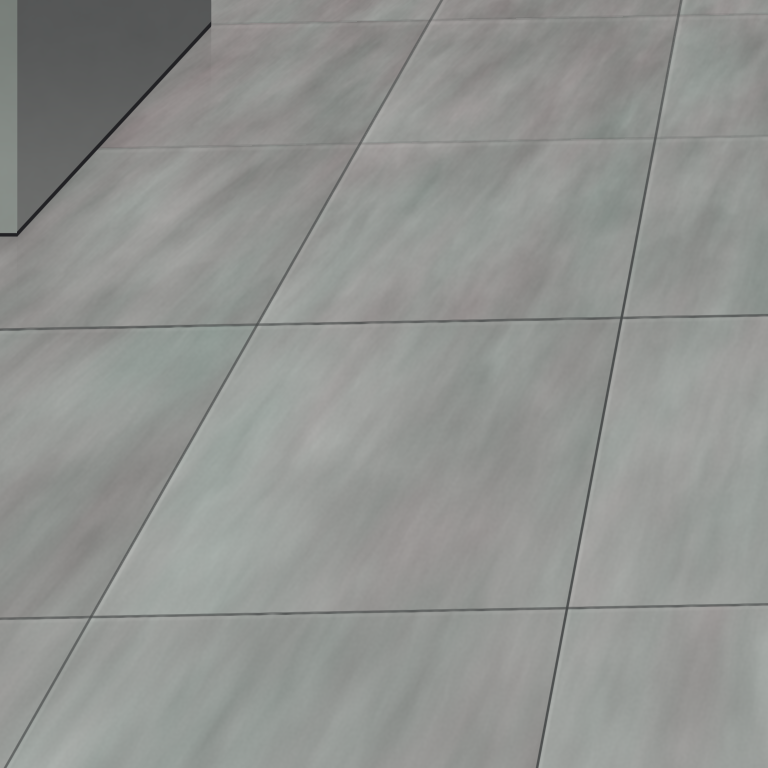
Reproduce this texture procedurally as a WebGL 2 fragment shader.

```glsl
#version 300 es
precision highp float;

#define VANISH vec2(1.041, 1.819)
#define TILT 0.0188
#define COLUMN_WIDTH 0.3863
#define ROW_SCALE 5.236
#define GRID_SHIFT vec2(1.488, -3.262)
#define JOINT_HALF_WIDTH 0.0016
#define STREAK_CONTRAST 0.115
#define STONE vec3(0.585, 0.595, 0.583)
#define JOINT_COLOR vec3(0.27, 0.28, 0.28)
#define CABINET_CORNER vec2(0.0225, 0.692)
#define CABINET_RIGHT 0.275
#define CABINET_SLOPE 1.083

uniform vec2 u_resolution;
out vec4 fragColor;

vec2 hash2(vec2 p) {
    p = vec2(dot(p, vec2(127.1, 311.7)), dot(p, vec2(269.5, 183.3)));
    return fract(sin(p) * 43758.547);
}

float gradientNoise(vec2 p) {
    vec2 cell = floor(p), f = p - cell;
    vec2 w = f * f * f * (f * (f * 6.0 - 15.0) + 10.0);
    float corner[4];
    for (int i = 0; i < 4; i++) {
        vec2 o = vec2(i & 1, i >> 1);
        corner[i] = dot(hash2(cell + o) * 2.0 - 1.0, f - o);
    }
    return mix(mix(corner[0], corner[1], w.x), mix(corner[2], corner[3], w.x), w.y);
}

float fbm(vec2 p) {
    float sum = 0.0, amplitude = 0.6;
    for (int i = 0; i < 4; i++) {
        sum += amplitude * gradientNoise(p);
        p = p * 2.03 + 17.3;
        amplitude *= 0.52;
    }
    return sum;
}

// Brushed stone, shifted and shaded anew on each tile
vec3 stoneColor(vec2 tile, vec2 local, vec2 canvas) {
    vec2 seed = hash2(tile + 3.7);
    vec2 q = local + seed * 40.0;
    q.x -= 0.16 * local.y;
    float clouds = fbm(q * vec2(2.6, 1.7));
    float streaks = fbm(q * vec2(8.0, 1.5) + 0.7 * clouds);
    float fine = fbm(q * vec2(24.0, 6.0));
    float tone = clouds + 0.9 * streaks + 0.35 * fine;
    float tint = fbm(q * vec2(4.0, 1.2) + 91.0);

    vec3 color = STONE + STREAK_CONTRAST * tone;
    color += 0.025 * (seed.x - 0.5);
    color += 0.045 * (0.5 - local.x);
    color += 0.055 * (0.45 - canvas.y);
    float warmth = tint * 0.07 + 0.022 * smoothstep(0.4, 1.0, canvas.y - 0.3 * canvas.x);
    return color + warmth * vec3(0.35, -0.55, -0.3);
}

float lineMask(float dist, float halfWidth, float pixel) {
    return 1.0 - smoothstep(halfWidth - pixel, halfWidth + pixel, dist);
}

vec3 floorColor(vec2 p, float pixel) {
    // Perspective from canvas to tile grid
    float depth = VANISH.y - p.y + TILT * (p.x - VANISH.x);
    vec2 grid = vec2((p.x - VANISH.x) / (depth * COLUMN_WIDTH), ROW_SCALE / depth) + GRID_SHIFT;
    vec2 tile = floor(grid), local = grid - tile;
    vec3 color = stoneColor(tile, local, p);

    // Signed offsets to the nearest joints, in canvas units
    vec2 offset = (grid - round(grid)) * vec2(depth * COLUMN_WIDTH, depth * depth / ROW_SCALE);
    float lean = (VANISH.x - p.x) / depth;
    offset.x *= inversesqrt(1.0 + lean * lean);

    // Pale bevels beside the joints
    float bevel = lineMask(abs(offset.x - 0.004), 0.002, 0.002);
    float lip = lineMask(abs(offset.y + 0.004), 0.002, 0.002);
    color += 0.035 * bevel + 0.02 * lip;

    // Crisp long joints and worn cross joints that fade with distance
    float longJoint = lineMask(abs(offset.x), JOINT_HALF_WIDTH, pixel);
    float wear = gradientNoise(vec2(p.x * 55.0, round(grid.y) * 9.3));
    float crossJoint = lineMask(abs(offset.y + 0.0008 * wear), JOINT_HALF_WIDTH, pixel);
    float crossStrength = (0.62 + 0.4 * wear) * mix(1.0, 0.22, smoothstep(0.6, 0.8, p.y));
    float longStrength = mix(0.65, 0.9, smoothstep(0.3, 0.7, p.x)) * mix(1.0, 0.65, smoothstep(0.6, 1.0, p.y));
    color = mix(color, JOINT_COLOR, crossJoint * crossStrength);
    return mix(color, JOINT_COLOR, longJoint * longStrength);
}

// Cabinet block with a narrow pale front and a dark plinth line
vec3 addCabinet(vec3 color, vec2 p, float pixel) {
    float along = p.x - CABINET_CORNER.x;
    float slope = along > 0.0 ? CABINET_SLOPE : 0.0;
    float height = (p.y - CABINET_CORNER.y - slope * along) * inversesqrt(1.0 + slope * slope);
    float inside = 1.0 - smoothstep(-pixel, pixel, p.x - CABINET_RIGHT);

    float shadow = exp(-max(-height, 0.0) * 45.0) * inside;
    color *= 1.0 - 0.12 * shadow;

    vec3 side = mix(vec3(0.42, 0.425, 0.42), vec3(0.335, 0.34, 0.34), smoothstep(0.7, 1.0, p.y));
    vec3 front = vec3(0.53, 0.555, 0.535) - 0.06 * smoothstep(0.75, 1.0, p.y);
    vec3 face = mix(front, side, smoothstep(-pixel, pixel, along));
    face += 0.012 * fbm(p * 30.0);
    face = mix(vec3(0.13, 0.13, 0.14), face, smoothstep(0.0045 - pixel, 0.0045 + pixel, height));
    return mix(color, face, inside * smoothstep(-pixel, pixel, height));
}

void main() {
    vec2 p = gl_FragCoord.xy / u_resolution;
    float pixel = 0.75 / min(u_resolution.x, u_resolution.y);
    vec3 color = floorColor(p, pixel);
    color += 0.012 * gradientNoise(p * 190.0);
    fragColor = vec4(addCabinet(color, p, pixel), 1.0);
}
```
